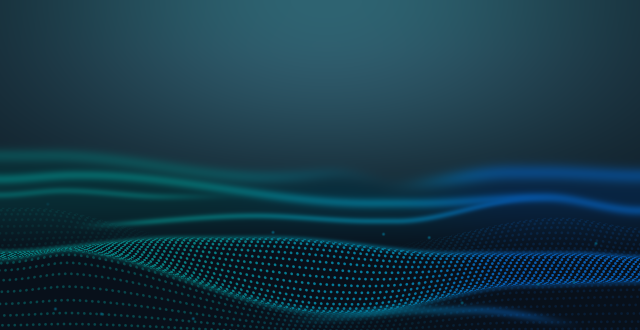
A WebGL 1 fragment shader for this background:

```glsl
precision highp float;
// Dark teal backdrop lit from the top centre, above a sea of soft glowing ribbons
// and folded sheets of dots. Each curve is a sum of eased steps along x; the dots
// are a grid laid between two curves, with rows crowding together at the folds.

uniform vec2 u_resolution;

const vec3 EDGE = vec3(0.055, 0.105, 0.145);
const vec3 GLOW = vec3(0.185, 0.360, 0.425);
const vec3 NIGHT = vec3(0.030, 0.055, 0.095);
const vec3 TEAL = vec3(0.020, 0.450, 0.450);
const vec3 CYAN = vec3(0.010, 0.450, 0.570);
const vec3 BLUE = vec3(0.020, 0.330, 0.640);
const float GLOW_FALLOFF = 4.2;
const float DOT_COLUMNS = 104.0;
const float DOT_RADIUS = 0.0040;
const float SPECK_GRID = 9.0;
const float SPECK_RADIUS = 0.0045;
const float PI = 3.14159;

float ease(float a, float b, float x) { return smoothstep(a, b, x); }

// Height curves, as fractions of the canvas
float crestLeft(float x) {
  float bump = (x - 0.53) / 0.06;
  return 0.528 - 0.065 * ease(0.08, 0.42, x) + 0.012 * exp(-bump * bump)
       - 0.03 * ease(0.52, 0.68, x);
}
float crestRight(float x) {
  return 0.435 + 0.042 * ease(0.6, 0.8, x) - 0.01 * ease(0.85, 1.0, x);
}
float mainWave(float x) {
  return 0.457 + 0.012 * ease(0.0, 0.12, x) - 0.085 * ease(0.13, 0.58, x)
       + 0.018 * ease(0.65, 0.85, x) - 0.04 * ease(0.85, 1.0, x);
}
float sideWave(float x) {
  return 0.409 + 0.013 * ease(0.0, 0.1, x) - 0.018 * ease(0.1, 0.26, x);
}
float lowWave(float x) {
  return 0.315 + 0.031 * ease(0.1, 0.4, x) - 0.016 * ease(0.4, 0.58, x)
       + 0.07 * ease(0.62, 0.84, x);
}
float sheetTop(float x) {
  return 0.237 + 0.043 * ease(0.0, 0.28, x) - 0.048 * ease(0.42, 0.72, x)
       - 0.01 * ease(0.9, 1.0, x);
}
float sheetFold(float x) {
  return 0.215 + 0.03 * ease(0.0, 0.12, x) - 0.194 * ease(0.08, 0.52, x)
       + 0.085 * ease(0.55, 0.82, x) + 0.01 * ease(0.8, 1.0, x);
}
float floorWave(float x) {
  return 0.03 + 0.03 * ease(0.45, 0.66, x) - 0.05 * ease(0.74, 0.95, x);
}

vec3 waveHue(float x) {
  return mix(mix(TEAL, CYAN, ease(0.25, 0.6, x)), BLUE, ease(0.58, 0.82, x));
}

float ribbon(float y, float line, float width) {
  float d = (y - line) / width;
  return exp(-d * d);
}

// Dots between two heights
float dots(vec2 p, float top, float bottom, float rows, float aspect, float px) {
  float gap = max(top - bottom, 0.004);
  float row = rows * acos(clamp(1.0 - 2.0 * (top - p.y) / gap, -1.0, 1.0)) / PI;
  float rowStep = gap * 0.5 * PI / rows * sin(PI * row / rows);
  vec2 d = vec2((fract(p.x * DOT_COLUMNS + 0.3 * floor(row)) - 0.5) * aspect / DOT_COLUMNS,
                (fract(row) - 0.5) * rowStep);
  float spot = 1.0 - smoothstep(DOT_RADIUS - 0.7 * px, DOT_RADIUS + 0.7 * px, length(d));
  return spot * smoothstep(-px, px, top - p.y) * smoothstep(-px, px, p.y - bottom);
}

vec2 hash2(vec2 c) {
  return fract(sin(vec2(dot(c, vec2(127.1, 311.7)), dot(c, vec2(269.5, 183.3)))) * 4375.85);
}

void main() {
  vec2 p = gl_FragCoord.xy / u_resolution;
  float aspect = u_resolution.x / u_resolution.y;
  float px = 1.0 / u_resolution.y;
  float x = p.x, y = p.y;
  vec3 hue = waveHue(x);

  // Backdrop glow
  float side = x - 0.51;
  float light = exp(-GLOW_FALLOFF * side * side) * ease(0.2, 0.88, y);
  vec3 col = mix(EDGE, GLOW, light) + vec3(-0.005, 0.03, 0.02) * light * ease(0.75, 1.0, y);

  // Translucent veil below the crest, darkening downwards
  float crest = mix(crestLeft(x), crestRight(x), ease(0.58, 0.72, x));
  vec3 veil = mix(NIGHT, mix(NIGHT, hue, 0.32), ease(0.2, 0.42, y));
  col = mix(col, veil, 0.88 * (1.0 - ease(crest - 0.06, crest + 0.025, y)));

  // Dot sheets: main fold, foreground, and two faint ones behind
  float top = sheetTop(x), fold = sheetFold(x);
  float hump = 0.26 + 0.08 * ease(0.6, 0.87, x) - 0.03 * ease(0.88, 1.0, x);
  float slope = 0.37 - 0.09 * ease(0.05, 0.3, x);
  float inside = ease(-0.01, 0.01, top - y) * ease(-0.01, 0.01, y - fold);
  col = mix(col, NIGHT, 0.5 * inside);
  col = mix(col, hue, 0.22 * ease(0.6, 0.75, x) * dots(p, hump, top, 10.0, aspect, px));
  col = mix(col, hue, 0.16 * (1.0 - ease(0.1, 0.3, x)) * dots(p, slope, top, 10.0, aspect, px));
  col = mix(col, hue, mix(0.55, 0.2, ease(0.3, 0.6, x)) * dots(p, fold, -0.02, 10.0, aspect, px));
  col = mix(col, hue * 1.25, 0.85 * dots(p, top, fold, 15.0, aspect, px));

  // Glowing ribbons, back to front
  col = mix(col, hue, 0.45 * (1.0 - ease(0.35, 0.66, x)) * ribbon(y, crestLeft(x), 0.022));
  col = mix(col, hue, 0.65 * ease(0.58, 0.76, x) * ribbon(y, crestRight(x), 0.026));
  col = mix(col, hue, 0.6 * (1.0 - ease(0.2, 0.4, x)) * ribbon(y, sideWave(x), 0.011));
  col = mix(col, hue, 0.75 * ribbon(y, mainWave(x), 0.016));
  col = mix(col, hue, 0.75 * ease(0.1, 0.25, x) * (1.0 - ease(0.78, 0.92, x)) * ribbon(y, lowWave(x), 0.010));
  col = mix(col, hue, 0.5 * ribbon(y, top, 0.008));
  col = mix(col, hue, 0.4 * ribbon(y, fold, 0.010));
  col = mix(col, hue, 0.5 * ease(0.42, 0.6, x) * (1.0 - ease(0.8, 0.92, x)) * ribbon(y, floorWave(x), 0.014));

  // Sparse drifting specks
  vec2 grid = vec2(x * aspect, y) * SPECK_GRID;
  vec2 seed = hash2(floor(grid));
  float speckDist = length(fract(grid) - 0.2 - 0.6 * seed) / SPECK_GRID;
  float speck = step(0.8, fract(seed.x * 17.0 + seed.y * 5.0)) * (1.0 - ease(0.35, 0.4, y));
  col = mix(col, CYAN, 0.7 * speck * (1.0 - smoothstep(0.0, SPECK_RADIUS + px, speckDist)));

  gl_FragColor = vec4(col, 1.0);
}
```
